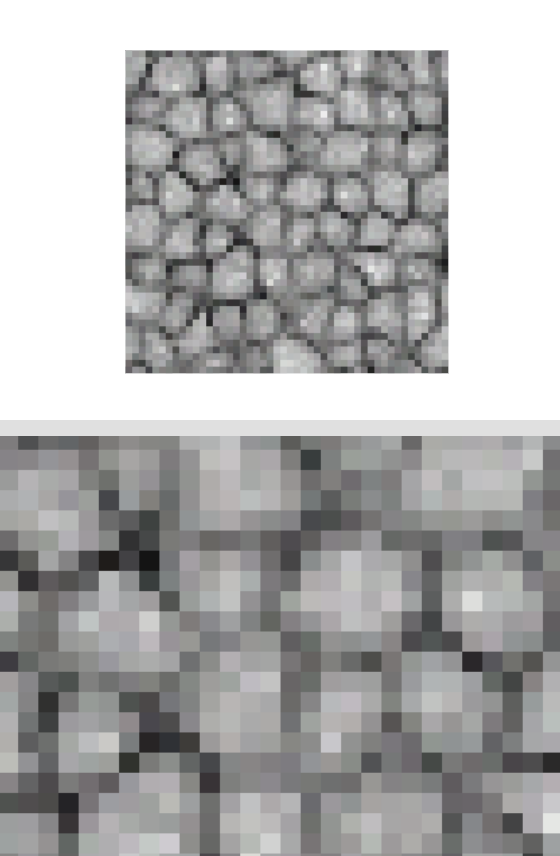
Top, the full canvas; bottom, a detail of the centre.
Give the GLSL for this texture, as a Shadertoy shader.

```glsl
const float BLOCKS = 48.0;   // blocks along one side of the panel
const float STONES = 8.0;    // stone cells along one side
const vec2 PANEL_CORNER = vec2(0.2986, 0.111);
const float PANEL_SIZE = 0.769;
const vec3 PAPER = vec3(1.0);

// Three random values per lattice cell
vec3 hash3(vec2 cell, float seed) {
    vec3 p = fract(vec3(cell.xyx + seed * 17.3) * vec3(0.1031, 0.1030, 0.0973));
    p += dot(p, p.yxz + 33.33);
    return fract((p.xxy + p.yzz) * p.zyx);
}

// Smooth value noise that repeats after a whole number of cells
float wrapNoise(vec2 p, float period, float seed) {
    vec2 i = floor(p), f = fract(p);
    f = f * f * (3.0 - 2.0 * f);
    float a = hash3(mod(i, period), seed).x;
    float b = hash3(mod(i + vec2(1, 0), period), seed).x;
    float c = hash3(mod(i + vec2(0, 1), period), seed).x;
    float d = hash3(mod(i + vec2(1, 1), period), seed).x;
    return mix(mix(a, b, f.x), mix(c, d, f.x), f.y);
}

// Rounded stones of mixed size: nearest distance, gap to the next, shadow side, tone
vec4 stoneField(vec2 p) {
    vec2 home = floor(p);
    float nearest = 9.0, second = 9.0, tone = 0.0;
    vec2 facing = vec2(0.0);
    for (int y = -2; y <= 2; y++)
    for (int x = -2; x <= 2; x++) {
        vec2 cell = home + vec2(x, y);
        vec3 place = hash3(mod(cell, STONES), 1.0);
        vec3 form = hash3(mod(cell, STONES), 2.0);
        vec2 offset = p - cell - 0.5 - 0.8 * (place.xy - 0.5);
        float stretch = mix(0.85, 1.18, form.x);
        float d = length(offset * vec2(stretch, 1.0 / stretch)) / mix(0.72, 1.25, place.z);
        if (d < nearest) {
            second = nearest;
            nearest = d;
            facing = offset;
            tone = form.y;
        } else {
            second = min(second, d);
        }
    }
    float shade = dot(normalize(facing + 0.0001), normalize(vec2(0.6, 0.8)));
    return vec4(nearest, second - nearest, shade, tone);
}

// Grey of one square block
vec3 blockColour(vec2 block) {
    block = mod(block, BLOCKS);
    vec2 center = block + 0.5;
    vec4 stone = stoneField(center * STONES / BLOCKS);
    vec3 grain = hash3(block, 3.0);
    float patches = wrapNoise(center * 0.5, BLOCKS * 0.5, 4.0);
    float depth = wrapNoise(center * 0.25, BLOCKS * 0.25, 5.0);

    // Domed face, fading to gravel at the rim
    float face = 0.57 + 0.14 * smoothstep(0.1, 0.7, stone.y);
    face += 0.10 * (stone.w - 0.5) - 0.10 * smoothstep(0.4, 0.75, stone.x);

    // Crevices, deepest on the upper right of each stone
    float crevice = 0.47 - 0.15 * smoothstep(-0.2, 0.8, stone.z)
                  - 0.22 * smoothstep(0.5, 0.85, depth);
    float grey = mix(crevice, face, smoothstep(0.02, 0.24, stone.y));

    // Fine grain and rare glints
    grey += 0.10 * (patches - 0.5) + 0.13 * (grain.x - 0.5);
    grey += 0.12 * step(0.97, grain.y) * step(0.25, stone.y);
    vec3 tint = 0.025 * (hash3(block, 6.0) - 0.5);
    return clamp(vec3(grey) + tint, 0.08, 0.93);
}

void mainImage(out vec4 fragColor, in vec2 fragCoord) {
    vec2 p = (fragCoord / iResolution.y - PANEL_CORNER) / PANEL_SIZE * BLOCKS;
    float pixel = BLOCKS / (PANEL_SIZE * iResolution.y);

    // Panel outline
    vec2 outside = abs(p - 0.5 * BLOCKS) - 0.5 * BLOCKS;
    float panel = clamp(0.5 - max(outside.x, outside.y) / pixel, 0.0, 1.0);
    vec3 colour = PAPER;

    // Blocks with smoothed borders
    if (panel > 0.0) {
        vec2 base = floor(p - 0.5);
        vec2 blend = clamp((fract(p - 0.5) - 0.5) / (1.3 * pixel) + 0.5, 0.0, 1.0);
        vec3 low = mix(blockColour(base), blockColour(base + vec2(1, 0)), blend.x);
        vec3 high = mix(blockColour(base + vec2(0, 1)), blockColour(base + vec2(1, 1)), blend.x);
        colour = mix(PAPER, mix(low, high, blend.y), panel);
    }
    fragColor = vec4(colour, 1.0);
}
```
